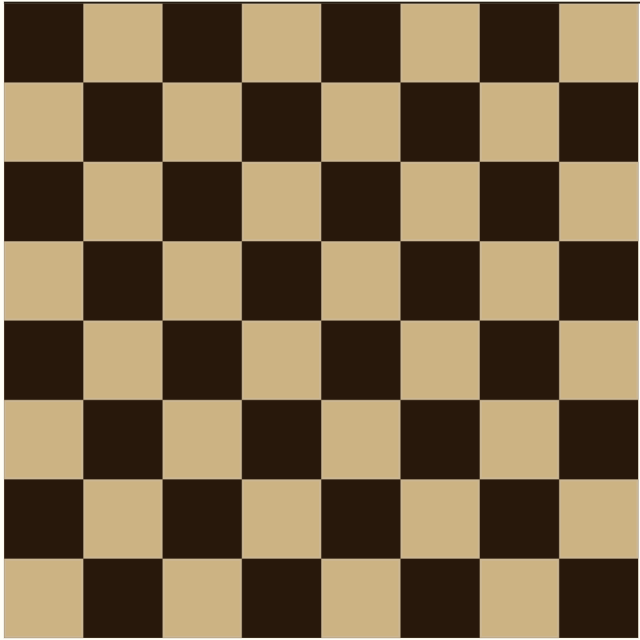
Reproduce this pattern procedurally as a WebGL 1 fragment shader.

```glsl
precision highp float;
// Eight by eight checkerboard in dark brown and tan, with pale rims, a white margin and a dark top rule.

uniform vec2 u_resolution;

// Signed distance to the nearest cell line: positive in even cells, negative in odd ones.
float alternating(float x) {
    float t = fract(x);
    float parity = 1.0 - 2.0 * mod(floor(x), 2.0);
    return parity * min(t, 1.0 - t);
}

// Soft coverage of an axis-aligned rectangle.
float rectangle(vec2 p, vec2 low, vec2 high, float soft) {
    vec2 d = min(p - low, high - p);
    return smoothstep(-soft, soft, min(d.x, d.y));
}

void main() {
    vec2 uv = gl_FragCoord.xy / u_resolution;
    float pixel = 1.0 / min(u_resolution.x, u_resolution.y);
    float soft = max(0.0011, 0.6 * pixel);

    vec2 boardLow = vec2(0.0062, 0.0030);
    vec2 boardHigh = vec2(0.9975, 0.9952);
    vec2 cellSize = (boardHigh - boardLow) / 8.0;
    vec2 cell = (uv - boardLow) / cellSize;

    // Checker: equal parity on both axes gives a tan square.
    vec2 side = vec2(alternating(cell.x), alternating(cell.y)) * cellSize;
    vec2 signs = clamp(side / soft, -1.0, 1.0);
    float light = 0.5 + 0.5 * signs.x * signs.y;

    // Tan squares turn slightly paler along their rims.
    float edge = min(abs(side.x), abs(side.y));
    float rim = 1.0 - smoothstep(0.0022, 0.0042, edge);
    vec3 tan_ = mix(vec3(0.80, 0.70, 0.515), vec3(0.80, 0.72, 0.58), rim);
    vec3 board = mix(vec3(0.155, 0.095, 0.045), tan_, light);

    // Margin, board and the thin rule above it.
    vec3 color = vec3(1.0, 0.995, 0.965);
    color = mix(color, board, rectangle(uv, boardLow, boardHigh, soft));
    float rule = rectangle(uv, vec2(boardLow.x, 0.9945), vec2(1.01, 0.9974), soft);
    color = mix(color, vec3(0.14, 0.11, 0.07), rule);

    gl_FragColor = vec4(color, 1.0);
}
```
